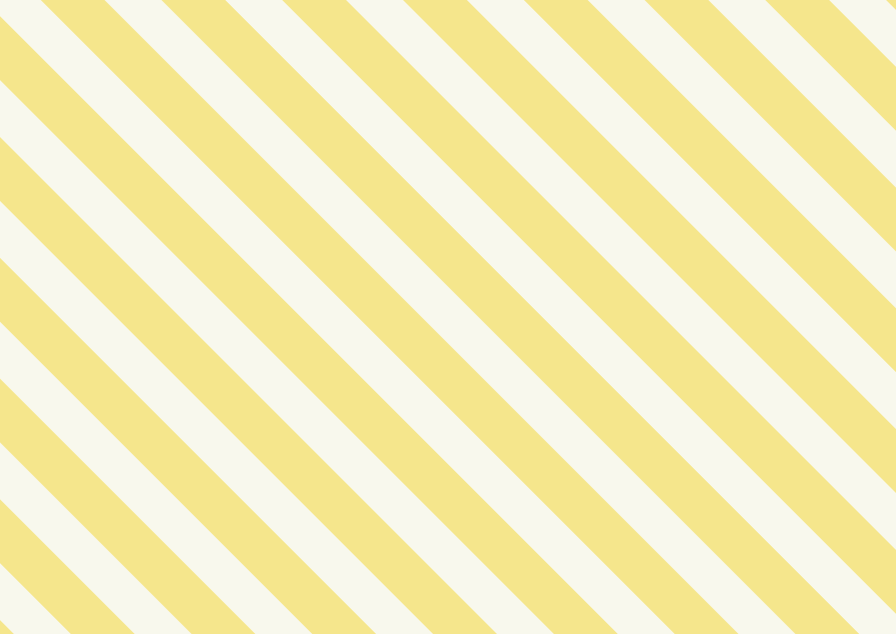
Give the GLSL for this pattern, as a Shadertoy shader.

```glsl
// Flat diagonal stripes in butter yellow on warm white, falling left to right
// at 45 degrees. A repeated signed distance to the nearest stripe's centre
// line gives each band its width and a one-pixel smooth edge.

const vec3 CREAM = vec3(0.973, 0.973, 0.929);
const vec3 BUTTER = vec3(0.961, 0.902, 0.549);

// Lengths along the top edge, in canvas heights
const float PERIOD = 0.1905;
const float STRIPE_WIDTH = 0.1007;
const float FIRST_CENTRE = 0.1145;

// Signed distance to a repeated band; negative inside the band
float repeatedBand(float position, float period, float width) {
    float offset = (fract(position / period + 0.5) - 0.5) * period;
    return abs(offset) - 0.5 * width;
}

// Antialiased coverage of a shape from its signed distance
float coverage(float distanceToEdge, float pixel) {
    return clamp(0.5 - distanceToEdge / pixel, 0.0, 1.0);
}

void mainImage(out vec4 fragColor, in vec2 fragCoord) {
    // Height-based units, anchored at the top left corner
    vec2 point = fragCoord / iResolution.y - vec2(0.0, 1.0);
    float pixel = 1.0 / iResolution.y;

    // Measure across the diagonal, then convert to perpendicular distance
    float along = point.x + point.y - FIRST_CENTRE;
    float edge = repeatedBand(along, PERIOD, STRIPE_WIDTH) * sqrt(0.5);

    fragColor = vec4(mix(CREAM, BUTTER, coverage(edge, pixel)), 1.0);
}
```
